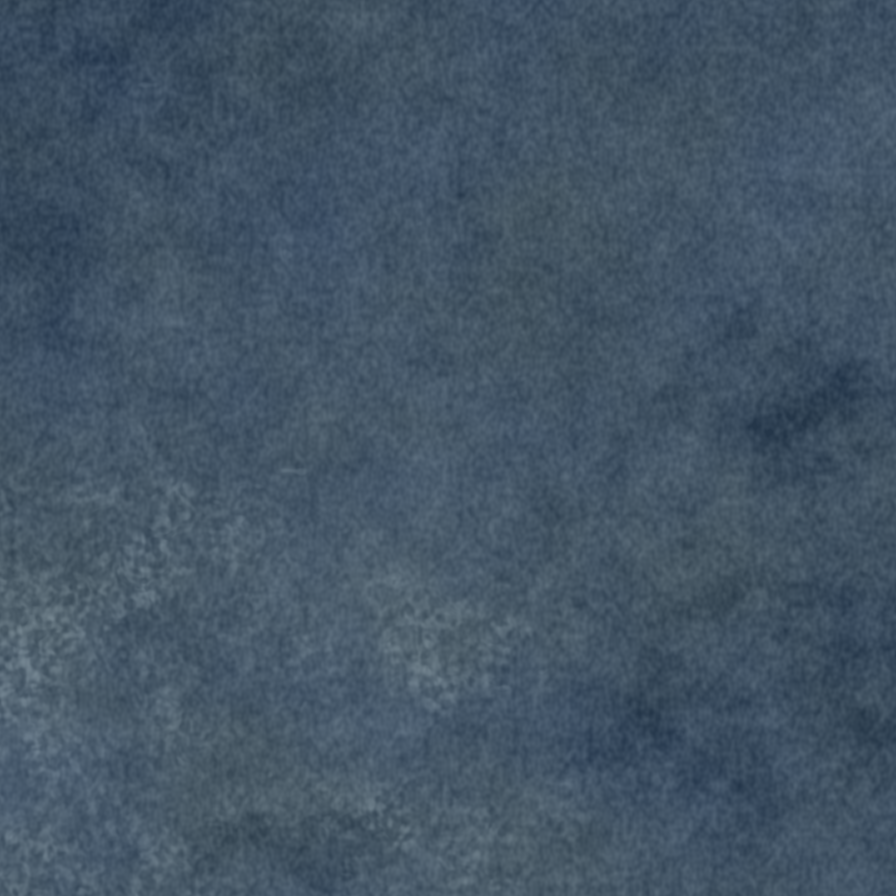
This texture is drawn by a Shadertoy shader. Its source:

```glsl
// Weathered slate-blue plaster: cloudy tones, dark damp stains and pale frosted flecks.

const vec3 DEEP_SLATE = vec3(0.18, 0.25, 0.32);
const vec3 PALE_SLATE = vec3(0.37, 0.44, 0.50);
const vec3 BLUE_TINT  = vec3(-0.009, -0.005, 0.016);

// Each patch holds its centre (xy) and radii (zw).
const vec4 STAINS[6] = vec4[6](
    vec4(0.06, 0.99, 0.38, 0.18), vec4(0.00, 0.74, 0.13, 0.09),
    vec4(0.89, 0.54, 0.08, 0.05), vec4(0.99, 0.22, 0.12, 0.09),
    vec4(0.79, 0.17, 0.12, 0.06), vec4(0.36, 0.05, 0.08, 0.04));
const vec4 FROSTS[5] = vec4[5](
    vec4(0.03, 0.25, 0.20, 0.20), vec4(0.15, 0.37, 0.15, 0.12),
    vec4(0.46, 0.06, 0.20, 0.08), vec4(0.47, 0.29, 0.14, 0.07),
    vec4(0.10, 0.02, 0.20, 0.06));

// Random unit gradient for a lattice cell
vec2 cellGradient(vec2 cell) {
    uvec2 q = uvec2(ivec2(cell)) * uvec2(1597u, 3571u);
    uint n = (q.x ^ q.y) * 747796u + 28913u;
    n = (n ^ (n >> 15)) * 277803u;
    n = (n ^ (n >> 13)) * 668265u;
    n ^= n >> 16;
    float angle = 6.28319 * float(n & 65535u) / 65536.0;
    return vec2(cos(angle), sin(angle));
}

float gradientNoise(vec2 p) {
    vec2 i = floor(p), f = p - i;
    vec2 u = f * f * f * (f * (f * 6.0 - 15.0) + 10.0);
    vec2 e = vec2(1.0, 0.0);
    float a = dot(cellGradient(i), f);
    float b = dot(cellGradient(i + e.xy), f - e.xy);
    float c = dot(cellGradient(i + e.yx), f - e.yx);
    float d = dot(cellGradient(i + e.xx), f - e.xx);
    return mix(mix(a, b, u.x), mix(c, d, u.x), u.y);
}

float fbm(vec2 p, int octaves) {
    float sum = 0.0, amplitude = 0.6;
    for (int i = 0; i < octaves; i++) {
        sum += amplitude * gradientNoise(p);
        p = mat2(1.6, 1.2, -1.2, 1.6) * p + 17.3;
        amplitude *= 0.55;
    }
    return sum;
}

// Soft elliptical patch, 1 at its centre
float smudge(vec2 p, vec4 patchShape) {
    vec2 d = (p - patchShape.xy) / patchShape.zw;
    return exp(-dot(d, d));
}

// Pale worm-like marks a few hundredths of the canvas long
float frostFlecks(vec2 p) {
    vec2 bend = 0.012 * vec2(gradientNoise(p * 34.0), gradientNoise(p * 34.0 + 51.0));
    float marks = gradientNoise((p + bend) * 64.0) + 0.7 * gradientNoise((p - bend) * 115.0 + 9.0);
    return smoothstep(-0.35, 0.6, marks);
}

void mainImage(out vec4 fragColor, in vec2 fragCoord) {
    vec2 p = fragCoord / iResolution.y;

    // Ragged outlines for the large patches
    vec2 warp = vec2(fbm(p * 9.0 + 3.0, 5), fbm(p * 9.0 + 40.0, 5));
    vec2 ragged = p + 0.12 * warp;

    float stain = 0.0, frost = 0.0;
    for (int i = 0; i < STAINS.length(); i++) stain = max(stain, smudge(ragged, STAINS[i]));
    for (int i = 0; i < FROSTS.length(); i++) frost = max(frost, smudge(ragged, FROSTS[i]));
    stain *= clamp(0.85 + 1.1 * fbm(p * 20.0 + 47.0, 4), 0.3, 1.3);

    // Smaller blotches gathered towards the right edge
    float blotches = smoothstep(0.0, 0.35, fbm(p * 8.0 + 80.0, 6));
    blotches *= smoothstep(0.5, 0.85, p.x) * smoothstep(0.85, 0.5, p.y);

    // Broad clouds, mottling and fine grain
    float tone = 0.45 + 0.32 * fbm(p * 3.5 + 11.0, 5);
    tone += 0.34 * fbm(p * 24.0 + 60.0, 4);
    tone += 0.30 * gradientNoise(p * vec2(110.0, 85.0) + 5.0);
    tone += 0.27 * gradientNoise(p * vec2(180.0, 140.0) + 31.0);

    // Stains darken, frost lightens and breaks into flecks
    tone -= 0.42 * stain + 0.26 * blotches;
    float patchy = frost * smoothstep(-0.4, 0.2, fbm(p * 11.0 + 25.0, 4));
    tone += 0.12 * frost + 0.68 * patchy * frostFlecks(p);

    // Sparse bright specks
    float speck = smoothstep(0.35, 0.6, gradientNoise(p * 58.0 + 70.0));
    tone += 0.30 * speck * smoothstep(0.0, 0.25, fbm(p * 8.0 + 90.0, 3));

    vec3 color = mix(DEEP_SLATE, PALE_SLATE, max(tone, -0.2));
    float blueness = fbm(p * 4.0 + 130.0, 4) - 0.2 * frost;
    color += BLUE_TINT * clamp(blueness * 2.0, -0.8, 1.0);

    fragColor = vec4(color, 1.0);
}
```
